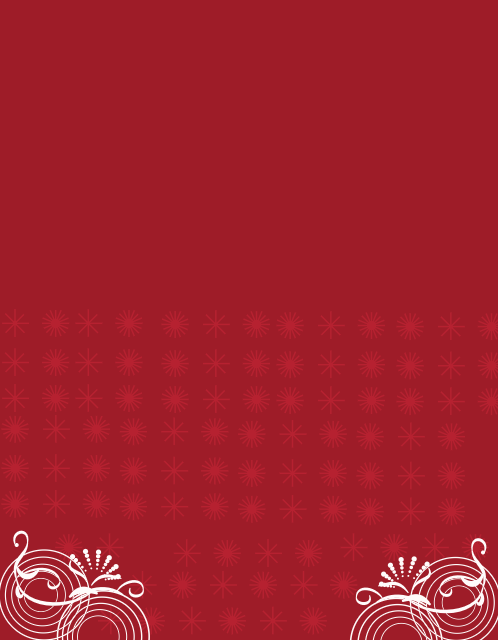
Write a WebGL 1 fragment shader that draws this background.

```glsl
precision highp float;
// Crimson backdrop with rows of faint star bursts over its lower half and a
// white flourish in each bottom corner. Stars are folded polar rays; flourishes
// are rings, a fan of dots and tapered Bezier strokes, mirrored left to right.
uniform vec2 u_resolution;

const float CANVAS_HEIGHT = 7.68;   // all lengths below are in these units
const vec3 CRIMSON = vec3(0.618, 0.110, 0.157);
const vec3 STAR_RED = vec3(0.715, 0.130, 0.190);
const vec3 WHITE = vec3(1.0, 0.985, 0.985);
const float STAR_RADIUS = 0.172;
const float STAR_STEP = 0.488;
const float ROW_STEP = 0.47;
const float RAY_WIDTH = 0.0085;
const float RING_WIDTH = 0.006;
const float MIRROR_SHIFT = 0.02;    // right flourish sits further out
const float MIRROR_DROP = 0.09;     // and lower than the left one
const vec4 UPPER_CENTRES = vec4(1.06, 2.59, 3.97, 5.41);
const float PI = 3.14159265;

float hash(float n) {
  n = fract(n * 0.1031);
  n *= n + 33.33;
  return fract(n * (n + n));
}

float cover(float d, float pixel) {
  return clamp(0.5 - d / pixel, 0.0, 1.0);
}

// Distance to a star with the given number of rays; dense ones get a core
float star(vec2 p, float rays) {
  float r = length(p);
  if (r > STAR_RADIUS + 0.05) return r - STAR_RADIUS;
  float turn = atan(p.y, p.x + 0.00001) * rays / (2.0 * PI);
  float id = mod(floor(turn + 0.5), rays);
  float angle = (fract(turn + 0.5) - 0.5) * 2.0 * PI / rays;
  float reach = STAR_RADIUS * (1.0 - 0.13 * hash(id + rays));
  float ray = max(abs(r * sin(angle)) - RAY_WIDTH, r * cos(angle) - reach);
  return min(ray, r - (rays > 10.0 ? 0.058 : 0.028));
}

// Three rows of burst, plain star, burst; "first" drops leading columns
float triplets(vec2 p, vec2 top, float first) {
  float d = 1.0;
  for (int row = 0; row < 3; row++) {
    float drop = float(row) * ROW_STEP - (row == 2 ? 0.04 : 0.0);
    for (int col = -1; col < 2; col++) {
      if (float(col) < first) continue;
      vec2 c = top + vec2(float(col) * STAR_STEP, -drop);
      d = min(d, star(p - c, col == 0 ? 8.0 : 16.0));
    }
  }
  return d;
}

float starField(vec2 p) {
  float d = triplets(p, vec2(0.18, 3.80), 0.0);
  for (int i = 0; i < 4; i++) {
    float k = float(i);
    d = min(d, triplets(p, vec2(UPPER_CENTRES[i], 3.80 - 0.013 * k), i == 0 ? 0.0 : -1.0));
    d = min(d, triplets(p, vec2(0.67 + 1.42 * k, 2.53 - 0.03 * k), -1.0));
  }
  // Alternating stars in three staggered bottom rows
  for (int i = -3; i < 8; i++) {
    float k = float(i);
    float rays = mod(k, 2.0) < 0.5 ? 8.0 : 16.0;
    float outer = (i < 0 || i > 3) ? 1.0 : 0.0;
    if (i != -1) d = min(d, star(p - vec2(2.24 + STAR_STEP * k + 0.05 * outer, 1.04 + 0.07 * outer), rays));
    if (i >= 0 && i < 6) {
      d = min(d, star(p - vec2(1.71 + 0.483 * k, 0.66), rays));
      d = min(d, star(p - vec2(1.33 + 0.486 * k, 0.23), rays));
    }
  }
  return d;
}

// Cubic Bezier stroke, widest in the middle
float stroke(vec2 p, vec2 a, vec2 b, vec2 c, vec2 e, float width) {
  float d = 9.0;
  vec2 last = a;
  for (int i = 1; i <= 14; i++) {
    float t = float(i) / 14.0, s = 1.0 - t;
    vec2 next = s * s * s * a + 3.0 * s * t * (s * b + t * c) + t * t * t * e;
    vec2 edge = next - last, q = p - last;
    float h = clamp(dot(q, edge) / dot(edge, edge), 0.0, 1.0);
    float taper = 0.35 + 0.65 * sin(PI * (t - (1.0 - h) / 14.0));
    d = min(d, length(q - edge * h) - width * taper);
    last = next;
  }
  return d;
}

float flourish(vec2 p) {
  float d = 9.0;
  // Two sets of concentric rings
  for (int i = 0; i < 5; i++) {
    float k = float(i);
    float thin = RING_WIDTH * (1.3 - 0.15 * k);
    d = min(d, abs(length(p - vec2(0.53 - 0.01 * k, 0.54)) - 0.54 + 0.085 * k) - thin);
    d = min(d, abs(length(p - vec2(1.24 - 0.015 * k, 0.04)) - 0.55 + 0.075 * k) - thin * 1.2);
  }
  // Fan of dots growing outwards
  for (int i = 0; i < 6; i++) {
    float k = float(i), angle = 2.32 - 0.42 * k;
    for (int j = 1; j < 6; j++) {
      float n = float(j), reach = (0.41 - 0.027 * k) * (0.3 + 0.14 * n);
      d = min(d, length(p - vec2(1.15, 0.70) - reach * vec2(cos(angle), sin(angle))) - 0.006 - 0.005 * n);
    }
  }
  // Hooked stem and long sweep
  d = min(d, length(p - vec2(0.20, 1.14)) - 0.024);
  d = min(d, stroke(p, vec2(0.19, 1.13), vec2(0.10, 1.30), vec2(0.36, 1.38), vec2(0.33, 1.16), 0.018));
  d = min(d, stroke(p, vec2(0.33, 1.16), vec2(0.31, 1.00), vec2(0.12, 0.96), vec2(0.20, 0.72), 0.022));
  d = min(d, stroke(p, vec2(0.20, 0.72), vec2(0.26, 0.38), vec2(0.80, 0.36), vec2(1.08, 0.56), 0.022));
  // Outer and inner curls
  d = min(d, stroke(p, vec2(0.88, 0.50), vec2(1.08, 0.64), vec2(1.35, 0.66), vec2(1.50, 0.52), 0.020));
  d = min(d, stroke(p, vec2(1.40, 0.58), vec2(1.48, 0.72), vec2(1.72, 0.76), vec2(1.72, 0.60), 0.016));
  d = min(d, stroke(p, vec2(1.72, 0.60), vec2(1.72, 0.50), vec2(1.52, 0.50), vec2(1.56, 0.62), 0.018));
  d = min(d, stroke(p, vec2(0.22, 0.76), vec2(0.45, 0.92), vec2(0.70, 0.85), vec2(0.72, 0.70), 0.016));
  d = min(d, stroke(p, vec2(0.72, 0.70), vec2(0.70, 0.60), vec2(0.56, 0.60), vec2(0.58, 0.70), 0.018));
  d = min(d, stroke(p, vec2(0.85, 0.95), vec2(0.78, 0.80), vec2(1.00, 0.84), vec2(1.04, 0.70), 0.020));
  // Leaves
  d = min(d, stroke(p, vec2(0.20, 0.88), vec2(0.26, 0.72), vec2(0.38, 0.74), vec2(0.46, 0.84), 0.035));
  d = min(d, stroke(p, vec2(0.84, 0.52), vec2(0.94, 0.62), vec2(1.04, 0.62), vec2(1.16, 0.56), 0.040));
  d = min(d, stroke(p, vec2(0.22, 0.66), vec2(0.18, 0.58), vec2(0.24, 0.46), vec2(0.28, 0.56), 0.026));
  return min(d, stroke(p, vec2(1.10, 0.66), vec2(1.20, 0.80), vec2(1.30, 0.78), vec2(1.45, 0.74), 0.020));
}

void main() {
  float pixel = CANVAS_HEIGHT / u_resolution.y;
  vec2 p = gl_FragCoord.xy * pixel;
  float width = u_resolution.x * pixel;
  vec3 color = CRIMSON;
  if (p.y < 4.1) color = mix(color, STAR_RED, cover(starField(p), pixel));
  vec2 q = p.x < 0.5 * width ? p : vec2(width + MIRROR_SHIFT - p.x, p.y + MIRROR_DROP);
  if (q.x < 1.9 && q.y < 1.4) color = mix(color, WHITE, cover(flourish(q), pixel));
  gl_FragColor = vec4(color, 1.0);
}
```
